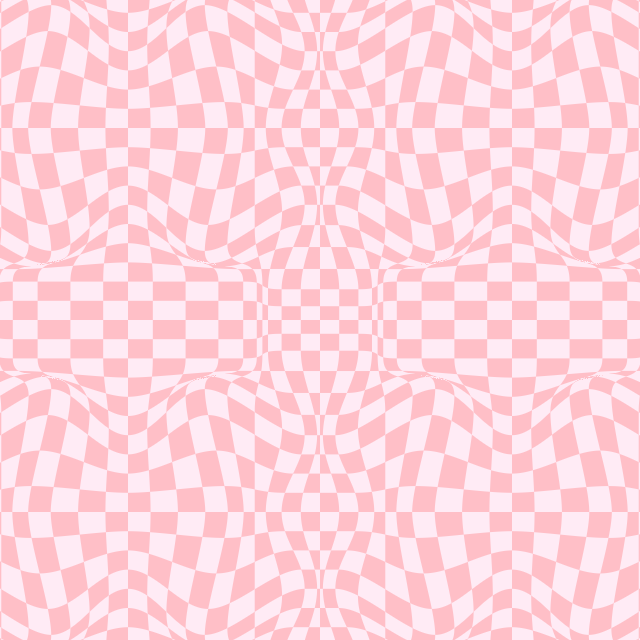
A Shadertoy shader for this pattern:

```glsl
// A two-tone pink checkerboard bent by a mirrored lattice of pushes.
// Cosine blending between lattice nodes warps the board; each canvas point is
// traced back to flat board coordinates by a damped Newton search.

const vec3 PALE = vec3(1.0, 0.92, 0.96);
const vec3 PINK = vec3(1.0, 0.75, 0.78);
const float CELL = 0.03;          // undistorted cell size, in canvas heights
const float NODE_STEP = 4.0;      // cells between lattice nodes
const float PERIOD = 20.0;        // cells before the warp repeats
const float SIDE_PUSH = 1.2;      // horizontal push, in cells
const float WAVE_PUSH = 2.4;      // vertical push, in cells
const float BAND_PUSH = 2.0;      // stronger horizontal push on the middle band
const float BAND_SQUEEZE = 0.4;   // vertical squeeze at the centre of the band
const float DAMPING = 0.002;
const int RAMP_STEPS = 16;        // steps used to bring the warp to full strength
const int SOLVE_STEPS = 40;
const float PI = 3.14159265;

// Push at one lattice node, mirrored about every half period.
vec2 nodePush(vec2 node) {
    vec2 place = NODE_STEP * node + 0.5 * NODE_STEP;
    vec2 folded = mod(place + 0.5 * PERIOD, PERIOD) - 0.5 * PERIOD;
    vec2 reach = abs(folded);
    bool midX = abs(reach.x - 6.0) < 0.5;
    bool midY = abs(reach.y - 6.0) < 0.5;
    bool inBand = abs(place.y) < 3.0;
    vec2 push = vec2(0.0);
    if (reach.x < 9.0 && midX != midY) push.x = inBand ? BAND_PUSH : SIDE_PUSH;
    if (midX && midY) push.y = WAVE_PUSH;
    if (inBand && reach.x < 3.0) push.y = BAND_SQUEEZE;
    return -sign(folded) * push;
}

// Warped position of a board point, with its Jacobian.
vec2 warp(vec2 board, float strength, out mat2 jacobian) {
    vec2 grid = board / NODE_STEP - 0.5;
    vec2 node = floor(grid);
    vec2 t = grid - node;
    vec2 blend = 0.5 - 0.5 * cos(PI * t);
    vec2 slope = 0.5 * PI * sin(PI * t) / NODE_STEP;

    vec2 a = nodePush(node);
    vec2 b = nodePush(node + vec2(1.0, 0.0));
    vec2 c = nodePush(node + vec2(0.0, 1.0));
    vec2 d = nodePush(node + vec2(1.0, 1.0));

    vec2 alongX = mix(b - a, d - c, blend.y) * slope.x;
    vec2 alongY = mix(c - a, d - b, blend.x) * slope.y;
    jacobian = mat2(1.0) + strength * mat2(alongX, alongY);
    return board + strength * mix(mix(a, b, blend.x), mix(c, d, blend.x), blend.y);
}

// Damped inverse, stable where the board is squeezed almost flat.
mat2 dampedInverse(mat2 m) {
    mat2 mt = transpose(m);
    return inverse(mt * m + DAMPING * mat2(1.0)) * mt;
}

// Smoothed square wave: +1 on even cells, -1 on odd cells.
vec2 squareWave(vec2 x, vec2 width) {
    vec2 edge = abs(mod(x - 0.5, 2.0) - 1.0) - 0.5;
    return clamp(2.0 * edge / width, -1.0, 1.0);
}

void mainImage(out vec4 fragColor, in vec2 fragCoord) {
    float pixel = 1.0 / (iResolution.y * CELL);
    vec2 target = (fragCoord - 0.5 * iResolution.xy) * pixel;

    // Trace back to the flat board while the warp grows to full strength.
    vec2 board = target;
    mat2 jacobian;
    for (int i = 1; i <= SOLVE_STEPS; i++) {
        float strength = min(1.0, float(i) / float(RAMP_STEPS));
        vec2 miss = target - warp(board, strength, jacobian);
        vec2 move = dampedInverse(jacobian) * miss;
        board += move * min(1.0, 0.8 / max(length(move), 0.001));
    }

    // Pixel footprint in board cells sets the edge softness.
    warp(board, 1.0, jacobian);
    mat2 rows = transpose(dampedInverse(jacobian));
    vec2 width = pixel * vec2(length(rows[0]), length(rows[1]));

    vec2 wave = squareWave(board, max(width, vec2(0.0001)));
    fragColor = vec4(mix(PALE, PINK, 0.5 + 0.5 * wave.x * wave.y), 1.0);
}
```
